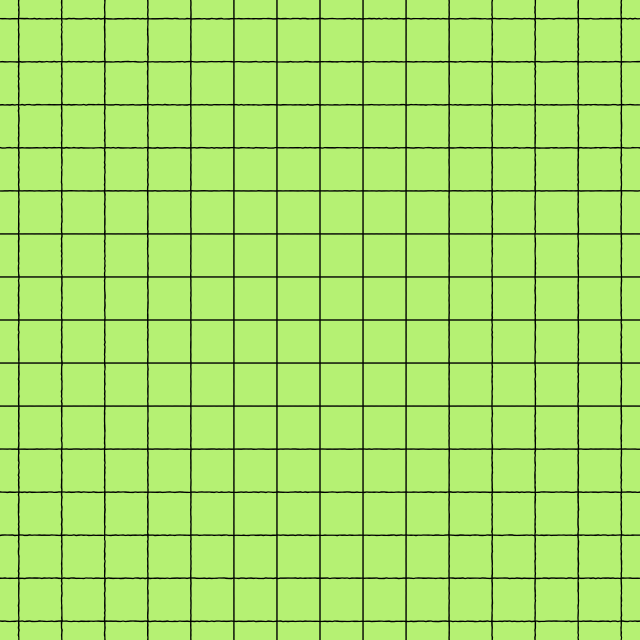
Reproduce this pattern procedurally as a Shadertoy shader.

```glsl
// A square grid of thin black ink lines on a flat lime ground, centred on the canvas.
// Each line is a repeated distance with exact pixel coverage; its edges are
// roughened by value noise that grows for lines farther from the centre.

#define CELLS 14.87          // repeats across the canvas height
#define LINE_WIDTH 0.00218   // in canvas units
#define WOBBLE 0.0004        // largest sideways drift of a line
#define WEAR 0.0003          // largest change of line width
#define GRAIN 260.0          // noise cells along one canvas height
#define GROUND vec3(0.71, 0.945, 0.45)
#define INK vec3(0.0, 0.005, 0.0)

float hash(vec2 p) {
    return fract(sin(dot(p, vec2(127.1, 311.7))) * 43758.5453);
}

// Smooth noise along a line, from -1 to 1; the seed selects the line
float lineNoise(float t, float seed) {
    float i = floor(t);
    float f = fract(t);
    float a = hash(vec2(i, seed));
    float b = hash(vec2(i + 1.0, seed));
    return mix(a, b, f * f * (3.0 - 2.0 * f)) * 2.0 - 1.0;
}

// Ink coverage of parallel lines repeated along "across"
float ruledLines(float across, float along, float seed, float pixel) {
    float id = floor(across * CELLS + 0.5);
    float center = id / CELLS;
    float rough = smoothstep(0.1, 0.3, abs(center));
    float drift = WOBBLE * rough * lineNoise(along * GRAIN, id + seed);
    float width = LINE_WIDTH + WEAR * rough * lineNoise(along * GRAIN, id + seed + 47.0);

    // Overlap of the pixel's span with the line's span
    float d = across - center - drift;
    float halfWidth = 0.5 * width;
    float halfPixel = 0.5 * pixel;
    float overlap = min(d + halfPixel, halfWidth) - max(d - halfPixel, -halfWidth);
    return clamp(overlap / pixel, 0.0, 1.0);
}

void mainImage(out vec4 fragColor, in vec2 fragCoord) {
    float pixel = 1.0 / iResolution.y;
    vec2 p = (fragCoord - 0.5 * iResolution.xy) * pixel;

    float vertical = ruledLines(p.x, p.y, 11.0, pixel);
    float horizontal = ruledLines(p.y, p.x, 173.0, pixel);
    float ink = 1.0 - (1.0 - vertical) * (1.0 - horizontal);

    fragColor = vec4(mix(GROUND, INK, ink), 1.0);
}
```
